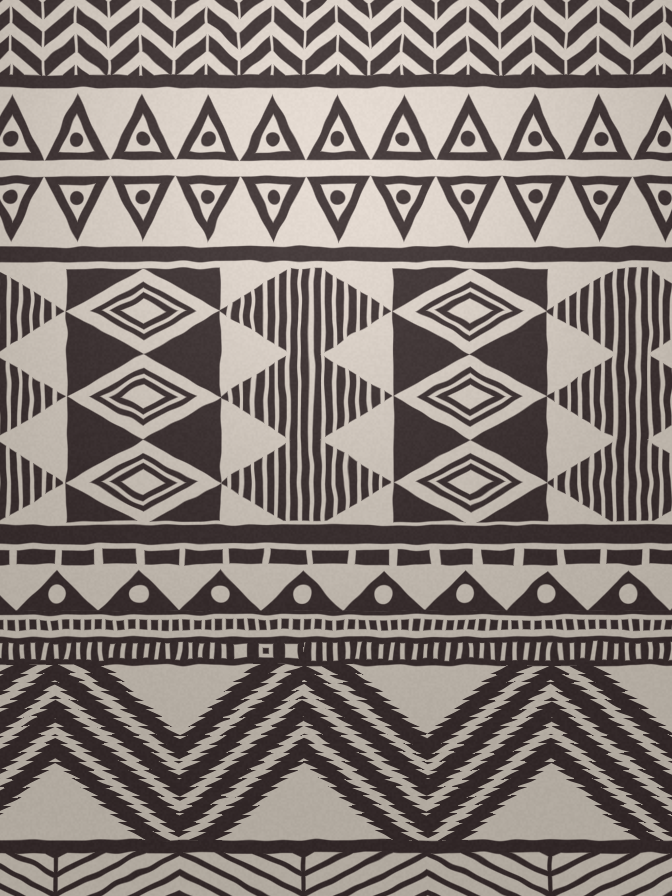
Give the GLSL for this pattern, as a Shadertoy shader.

```glsl
// Hand-inked geometric bands: herringbone, triangles, diamonds, dashes and toothed zigzags.

const float SHEET = 768.0;                  // design units over the canvas height
const vec3 PAPER_DIM = vec3(0.69, 0.66, 0.62);
const vec3 PAPER_LIT = vec3(0.90, 0.86, 0.825);
const vec3 INK_DIM = vec3(0.19, 0.15, 0.152);
const vec3 INK_LIT = vec3(0.29, 0.25, 0.25);
const vec2 GLOW_CENTER = vec2(285.0, 130.0);
const float GLOW_RADIUS = 310.0;
const float WOBBLE = 2.4;
const float GRAIN = 0.025;
const float SMALL_STEP = 56.0;              // herringbone and eyed triangles
const float PANEL_STEP = 280.0;             // diamond and striped panels
const float DASH_STEP = 36.0;
const float PEAK_STEP = 70.0;
const float ZIGZAG_STEP = 212.0;

float hash(vec2 p) {
    p = fract(p * vec2(0.1931, 0.3717));
    p += dot(p, p.yx + 27.31);
    return fract((p.x + p.y) * p.x * 19.7);
}

float noise(vec2 p) {
    vec2 i = floor(p), f = fract(p);
    f = f * f * (3.0 - 2.0 * f);
    return mix(mix(hash(i), hash(i + vec2(1, 0)), f.x),
               mix(hash(i + vec2(0, 1)), hash(i + vec2(1, 1)), f.x), f.y);
}

// Signed offset from the nearest repeat, and that repeat's index
float rep(float x, float period) { return x - period * round(x / period); }
float cell(float x, float period) { return round(x / period); }

float box(vec2 p, vec2 halfSize) {
    vec2 d = abs(p) - halfSize;
    return max(d.x, d.y);
}

float bar(float y, float top, float bottom) {
    return abs(y - 0.5 * (top + bottom)) - 0.5 * (bottom - top);
}

// Isosceles triangle: apex at the origin, base at y = size.y
float triangle(vec2 p, vec2 size) {
    return max((abs(p.x) * size.y - p.y * size.x) / length(size), p.y - size.y);
}

float herringbone(vec2 p) {
    float u = abs(rep(p.x - 37.0, SMALL_STEP));
    float slats = (abs(rep(p.y + 0.85 * u - 10.0, 25.0)) - 6.8) * 0.76;
    return max(slats, max(1.2 - u, u - 26.8));
}

// y runs from apex to base, for either orientation
float eyedTriangle(float x, float y) {
    vec2 q = vec2(rep(x - 66.0, SMALL_STEP), y);
    float ring = max(triangle(q, vec2(27.5, 56.0)),
                     -triangle(q - vec2(0, 17), vec2(15.5, 32.0)));
    vec2 jitter = vec2(hash(vec2(cell(x - 66.0, SMALL_STEP), 3.0)) - 0.5, 0.0) * 3.0;
    return min(ring, length(q - vec2(0, 38) - jitter) - 6.0);
}

float panels(vec2 p) {
    float row = rep(p.y - 340.0, 73.5);
    float limit = bar(p.y, 230.0, 447.0);
    // Dark block with nested diamonds
    float x = rep(p.x - 123.0, PANEL_STEP);
    float r = abs(x) / 66.0 + abs(row) / 36.75;
    float rings = min(abs(r - 0.62) - 0.07, abs(r - 0.37) - 0.075);
    float block = max(abs(x) - 66.0, min(1.0 - r, rings) * 32.0);
    // Striped triangles either side of a striped spine
    float s = rep(p.x - 262.0, PANEL_STEP);
    float wedge = (abs(row) - (74.0 - abs(s)) * 0.60) * 0.85;
    float lean = 2.2 * (noise(vec2(s * 0.12, p.y * 0.025)) - 0.5);
    float stripes = abs(rep(s + lean, 10.0)) - 3.2;
    float fan = max(stripes, min(wedge, abs(s) - 13.0));
    return max(min(block, fan), limit);
}

float dashes(vec2 p) {
    float id = cell(p.x - 31.0, DASH_STEP);
    vec2 q = vec2(rep(p.x - 31.0, DASH_STEP), p.y - 477.5);
    return box(q, vec2(13.5 + 2.5 * hash(vec2(id, 7.0)), 6.3));
}

float dottedPeaks(vec2 p) {
    vec2 q = vec2(rep(p.x - 49.0, PEAK_STEP), p.y - 489.0);
    float hole = length(q - vec2(0, 20)) - 8.0;
    return max(triangle(q, vec2(35.5, 35.0)), -hole);
}

float tickedBar(vec2 p) {
    float id = cell(p.x, 9.6);
    vec2 q = vec2(rep(p.x, 9.6), p.y - 558.0);
    float tick = box(vec2(q.x + (hash(vec2(id, 5.0)) - 0.3) * 0.25 * q.y, q.y),
                     vec2(1.9, 5.8 + 2.0 * hash(vec2(id, 2.0))));
    // Three light squares interrupt the ticks
    float x = p.x - 228.0;
    vec2 s = vec2(rep(x, 22.0), q.y);
    float squares = box(s, vec2(6.0));
    if (abs(x) < 11.0) squares = max(squares, -box(s, vec2(2.5)));
    return max(bar(p.y, 546.0, 570.0), -(abs(x) < 33.0 ? squares : tick));
}

float zigzag(vec2 p) {
    float f = p.y - 0.95 * abs(rep(p.x - 48.0, ZIGZAG_STEP));
    f += 7.0 * (fract(p.y / 7.5) - 0.5);
    return max(abs(rep(f - 542.0, 33.0)) - 10.3, abs(f - 591.0) - 60.0) * 0.7;
}

float nestedChevrons(vec2 p) {
    float u = abs(rep(p.x - 48.0, ZIGZAG_STEP));
    float lines = (abs(rep(p.y + 0.5 * u - 750.0, 17.0)) - 2.6) * 0.9;
    return min(lines, u - 1.8);
}

float inkDistance(vec2 p) {
    float y = p.y, d;
    if (y < 68.0) d = herringbone(p);
    else if (y < 143.5) d = eyedTriangle(p.x, y - 81.0);
    else if (y < 218.0) d = eyedTriangle(p.x, 207.0 - y);
    else if (y < 458.0) d = panels(p);
    else if (y < 487.0) d = dashes(p);
    else if (y < 528.0) d = dottedPeaks(p);
    else if (y < 543.0) d = box(vec2(rep(p.x, 9.4), y - 535.5), vec2(3.0, 4.2));
    else if (y < 569.0) d = tickedBar(p);
    else if (y < 725.0) d = zigzag(p);
    else d = nestedChevrons(p);
    // Full-width rules
    d = min(d, min(bar(y, 64.0, 75.0), bar(y, 211.5, 224.0)));
    d = min(d, min(bar(y, 450.0, 466.0), bar(y, 523.0, 527.0)));
    return min(d, min(bar(y, 566.5, 570.0), bar(y, 720.0, 731.0)));
}

void mainImage(out vec4 fragColor, in vec2 fragCoord) {
    float unit = SHEET / iResolution.y;
    vec2 p = vec2(fragCoord.x, iResolution.y - fragCoord.y) * unit;
    // Unsteady hand
    vec2 drift = vec2(noise(p * 0.07), noise(p * 0.07 + 41.0)) - 0.5;
    float ink = smoothstep(0.7, -0.7, inkDistance(p + WOBBLE * drift) / (unit + 0.3));
    // Lamp glow and paper grain
    vec2 g = (p - GLOW_CENTER) / GLOW_RADIUS;
    float glow = exp(-dot(g, g));
    vec3 color = mix(mix(PAPER_DIM, PAPER_LIT, glow), mix(INK_DIM, INK_LIT, glow), ink);
    color += GRAIN * (noise(p * 0.6) - 0.5);
    fragColor = vec4(color, 1.0);
}
```
